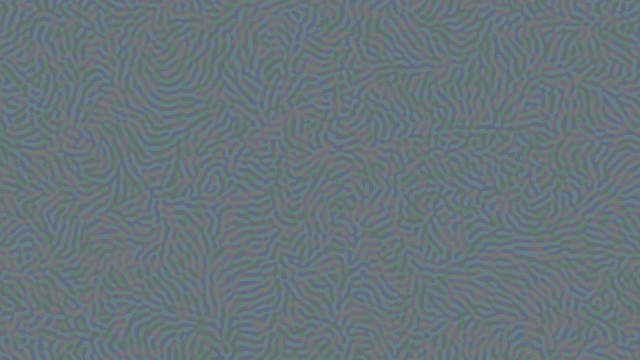
Reproduce this texture procedurally as a WebGL 1 fragment shader.

```glsl
precision highp float;
// A muted skin of short, winding worm-like ridges in grey, teal and blue.
// Gabor noise with a drifting direction splits light ridges from dark gaps;
// two finer noises tint both with small warm and cool patches.

uniform vec2 u_resolution;

const float TAU = 6.2831853;
const float RIDGES_PER_HEIGHT = 44.0;
const float PATCHES_PER_HEIGHT = 52.0;
const float FLOW_SCALE = 0.13;     // direction patches per ridge period
const float KERNEL_SIGMA = 0.8;    // in ridge periods

const vec3 LIGHT_TEAL  = vec3(0.41, 0.49, 0.52);
const vec3 LIGHT_GREY  = vec3(0.44, 0.48, 0.47);
const vec3 LIGHT_GREEN = vec3(0.39, 0.49, 0.46);
const vec3 DARK_GREY   = vec3(0.39, 0.43, 0.45);
const vec3 DARK_BLUE   = vec3(0.38, 0.42, 0.50);
const vec3 DARK_MAUVE  = vec3(0.43, 0.43, 0.49);

float hash(vec2 p, float seed) {
  vec3 q = fract(vec3(p.xyx) * vec3(0.1031, 0.1030, 0.0973) + seed * 0.137);
  q += dot(q, q.yzx + 33.33);
  return fract((q.x + q.y) * q.z);
}

float valueNoise(vec2 p, float seed) {
  vec2 cell = floor(p);
  vec2 f = fract(p);
  vec2 w = f * f * (3.0 - 2.0 * f);
  float low = mix(hash(cell, seed), hash(cell + vec2(1.0, 0.0), seed), w.x);
  float high = mix(hash(cell + vec2(0.0, 1.0), seed), hash(cell + 1.0, seed), w.x);
  return mix(low, high, w.y);
}

// Angle across the ridges: smooth drift plus a little scatter per grain
float flowAngle(vec2 p, float scatter) {
  return TAU * 1.2 * valueNoise(p * FLOW_SCALE, 1.0) + 0.9 * (scatter - 0.5);
}

// Sum of randomly placed wave packets, one in each nearby cell
float gaborNoise(vec2 p) {
  vec2 home = floor(p);
  float sum = 0.0;
  for (int y = -2; y <= 2; y++) {
    for (int x = -2; x <= 2; x++) {
      vec2 cell = home + vec2(float(x), float(y));
      vec2 center = cell + vec2(hash(cell, 2.0), hash(cell, 3.0));
      vec2 d = p - center;
      float angle = flowAngle(center, hash(cell, 4.0));
      float phase = TAU * (dot(d, vec2(cos(angle), sin(angle))) + hash(cell, 5.0));
      sum += exp(-dot(d, d) / (2.0 * KERNEL_SIGMA * KERNEL_SIGMA)) * cos(phase);
    }
  }
  return sum;
}

float softStep(float edge, float width, float value) {
  return smoothstep(edge - width, edge + width, value);
}

void main() {
  vec2 uv = gl_FragCoord.xy / u_resolution.y;

  // Tint patches
  vec2 patchPos = uv * PATCHES_PER_HEIGHT;
  float warm = softStep(0.64, 0.05, valueNoise(patchPos, 6.0));
  float cool = valueNoise(patchPos + 17.4, 7.0);

  // Each side of the ridge pattern has its own three tints
  vec3 light = mix(LIGHT_GREEN, LIGHT_TEAL, softStep(0.39, 0.05, cool));
  light = mix(light, LIGHT_GREY, warm);
  vec3 dark = mix(DARK_GREY, DARK_BLUE, softStep(0.565, 0.05, cool));
  dark = mix(dark, DARK_MAUVE, warm);

  // Ridges
  float ridge = softStep(0.0, 0.35, gaborNoise(uv * RIDGES_PER_HEIGHT));
  gl_FragColor = vec4(mix(dark, light, ridge), 1.0);
}
```
